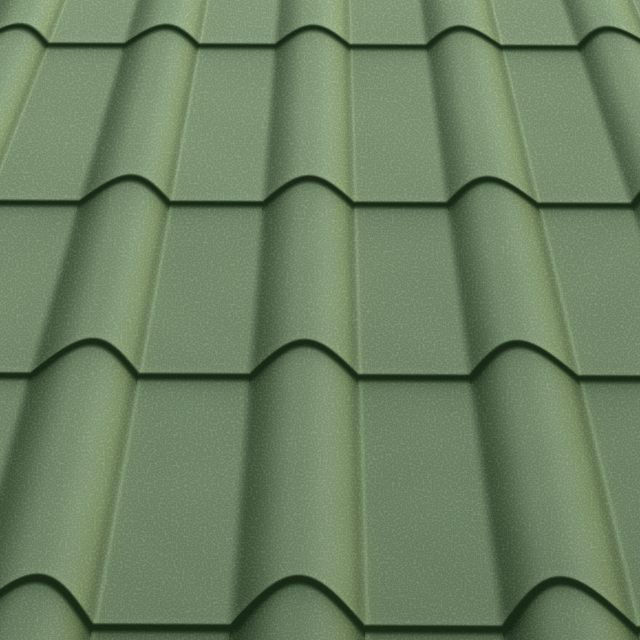
Give the GLSL for this texture, as a WebGL 2 fragment shader.

```glsl
#version 300 es
precision highp float;
// Green roof tiles in perspective: rounded ridges and flat pans fan out from a far point,
// four overlapping courses end in arched dark eaves with soft shadows below,
// and cellular noise adds the fine granules of the coating.
uniform vec2 u_resolution;
out vec4 outColor;

const vec3 SHADOW_GREEN = vec3(0.085, 0.155, 0.075);
const vec3 LIGHT_GREEN = vec3(0.55, 0.64, 0.51);
const vec3 WARM_TINT = vec3(0.025, 0.015, -0.025);
const float RIDGE_HALF = 0.247;   // half width of a ridge, in tile periods
const float PI = 3.14159265;
const int COURSES = 4;

vec2 hash2(vec2 p) {
  vec3 q = fract(p.xyx * vec3(0.1031, 0.1030, 0.0973));
  q += dot(q, q.yzx + 33.33);
  return fract((q.xx + q.yz) * q.zy);
}

// Distance to the nearest scattered cell centre
float cellular(vec2 p) {
  vec2 cell = floor(p);
  float nearest = 2.0;
  for (int j = -1; j <= 1; j++) {
    for (int i = -1; i <= 1; i++) {
      vec2 c = cell + vec2(i, j);
      nearest = min(nearest, distance(p, c + hash2(c)));
    }
  }
  return nearest;
}

float mottle(vec2 p) {
  return sin(p.x * 23.0 + 2.0 * sin(p.y * 17.0)) * sin(p.y * 29.0 + 1.7 * sin(p.x * 13.0));
}

float bell(float x, float centre, float width) {
  float t = (x - centre) / width;
  return exp(-t * t);
}

// Width of one tile period at a depth measured down from the top
float periodAt(float depth) { return 0.2214 + 0.208 * depth; }

// Depth of the flat part of an eave; courses grow towards the viewer
float eaveDepth(float k) {
  return 0.069 + 0.2461 * k + 0.0117 * k * (k - 1.0) + 0.0165 * k * (k - 1.0) * (k - 2.0);
}

// Arch of an eave over the ridge: x = height from 0 to 1, y = slope per period
vec2 archProfile(float u) {
  float a = clamp(u / RIDGE_HALF, -1.0, 1.0) * PI * 0.5;
  float inside = step(abs(u), RIDGE_HALF);
  return inside * vec2(cos(a), -sin(a) * PI * 0.5 / RIDGE_HALF);
}

// Light across one period: dark left flank, bright right side, crease and lip
float surfaceTone(float u) {
  float flank = smoothstep(-0.275, -0.215, u) * (1.0 - smoothstep(-0.22, -0.03, u));
  float tone = 0.81 - 0.37 * flank;
  tone += 0.13 * bell(u, 0.11, 0.085);
  tone -= 0.13 * bell(u, 0.228, 0.024);
  tone += 0.14 * bell(u, 0.258, 0.009);
  return tone;
}

void main() {
  vec2 uv = gl_FragCoord.xy / u_resolution;
  float pixel = 1.0 / min(u_resolution.x, u_resolution.y);
  vec2 p = vec2(uv.x, 1.0 - uv.y);

  // Columns
  float period = periodAt(p.y);
  float across = (p.x - 0.490 + 0.026 * p.y) / period;
  float u = fract(across + 0.5) - 0.5;
  vec2 arch = archProfile(u);

  // Eaves with their cast shadows
  float course = 0.0;
  float line = 0.0;
  float shade = 0.0;
  float rim = 0.0;
  for (int k = 0; k < COURSES; k++) {
    float base = eaveDepth(float(k));
    float rise = periodAt(base) * (0.123 + 0.061 * base);
    float below = p.y - base - 0.005 * (p.x - 0.5) + rise * arch.x;
    float slope = rise * arch.y / period;
    float d = below / sqrt(1.0 + 0.7 * slope * slope);
    float thick = period * (0.024 + 0.005 * arch.x);
    float soft = pixel + 0.0012;
    line = max(line, smoothstep(-soft, soft, d) * (1.0 - smoothstep(thick - soft, thick + 2.5 * soft, d)));
    float under = max(d - thick, 0.0) / period;
    shade += smoothstep(-soft, soft, d) * (0.30 * exp(-under / 0.025) + 0.09 * exp(-under / 0.13));
    rim += bell(d, -0.006, 0.004);
    course += step(0.0, d);
  }

  // Surface light with slight differences between tiles
  vec2 tile = vec2(floor(across - RIDGE_HALF), course);
  float tone = surfaceTone(u);
  tone += 0.20 * (0.52 - p.y) + 0.035 * (hash2(tile + 7.0).x - 0.5);
  tone += 0.012 * mottle(p) + 0.03 * rim - shade;

  // Granules
  float grain = cellular(p * 290.0) - 0.48;
  tone += 0.19 * grain * (1.0 - 0.6 * line);
  tone = mix(tone, 0.02 + 0.06 * grain, line);

  vec3 color = mix(SHADOW_GREEN, LIGHT_GREEN, clamp(tone, -0.1, 1.15));
  color += WARM_TINT * bell(u, 0.19, 0.07) * (1.0 - line);
  outColor = vec4(color, 1.0);
}
```
